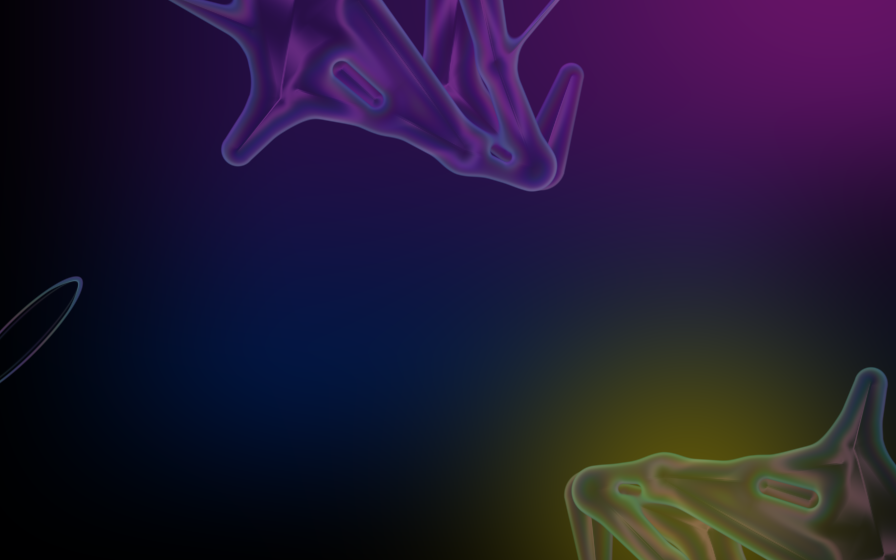
Give the GLSL for this background, as a Shadertoy shader.

```glsl
#define BLUE vec3(0.005, 0.085, 0.26)
#define VIOLET vec3(0.14, 0.055, 0.27)
#define MAGENTA vec3(0.26, 0.02, 0.13)
#define OLIVE vec3(0.36, 0.33, 0.04)
#define PINK vec3(0.17, 0.08, 0.11)
#define BLEND 0.03
#define BEVEL 0.045
#define FOOT vec2(0.427, 0.729)
#define LOWER_TIP vec2(1.552, 0.317)
#define LOWER_TURN 3.569

float smoothMin(float a, float b) {
    float h = max(BLEND - abs(a - b), 0.0) / BLEND;
    return min(a, b) - h * h * BLEND * 0.25;
}

// Distance to a capsule whose radius runs from ra to rb
float tube(vec2 p, vec2 a, vec2 b, float ra, float rb) {
    vec2 axis = b - a;
    float t = clamp(dot(p - a, axis) / dot(axis, axis), 0.0, 1.0);
    return length(p - a - axis * t) - mix(ra, rb, t);
}

// Horn and membrane behind the arms
float backShape(vec2 p) {
    float d = tube(p, vec2(0.965, 0.705), vec2(1.02, 0.865), 0.045, 0.023);
    d = smoothMin(d, tube(p, vec2(0.82, 1.02), vec2(0.80, 0.85), 0.06, 0.045));
    d = smoothMin(d, tube(p, vec2(0.80, 0.85), vec2(0.91, 0.74), 0.05, 0.03));
    return min(d, tube(p, vec2(0.61, 0.875), vec2(0.67, 0.823), 0.03, 0.03));
}

// Foot, body and crossing arms, with two openings
float frontShape(vec2 p) {
    float d = tube(p, vec2(0.425, 0.733), vec2(0.50, 0.823), 0.03, 0.045);
    d = smoothMin(d, tube(p, vec2(0.50, 0.823), vec2(0.53, 1.02), 0.045, 0.12));
    d = smoothMin(d, tube(p, vec2(0.29, 1.013), vec2(0.45, 0.948), 0.006, 0.03));
    d = smoothMin(d, tube(p, vec2(0.55, 0.958), vec2(0.69, 0.823), 0.09, 0.05));
    d = smoothMin(d, tube(p, vec2(0.53, 0.84), vec2(0.68, 0.80), 0.045, 0.032));
    d = smoothMin(d, tube(p, vec2(0.64, 1.0), vec2(0.83, 0.74), 0.035, 0.03));
    d = smoothMin(d, tube(p, vec2(0.69, 0.805), vec2(0.83, 0.73), 0.035, 0.035));
    d = smoothMin(d, tube(p, vec2(0.83, 0.73), vec2(0.95, 0.70), 0.035, 0.04));
    d = smoothMin(d, tube(p, vec2(0.855, 1.02), vec2(0.885, 0.89), 0.04, 0.028));
    d = smoothMin(d, tube(p, vec2(0.885, 0.89), vec2(0.95, 0.71), 0.028, 0.035));
    d = smoothMin(d, tube(p, vec2(1.0, 1.01), vec2(0.912, 0.905), 0.006, 0.006));
    float opening = tube(p, vec2(0.61, 0.875), vec2(0.67, 0.823), 0.016, 0.014);
    opening = min(opening, tube(p, vec2(0.885, 0.73), vec2(0.905, 0.72), 0.009, 0.009));
    return -smoothMin(-d, opening);
}

vec3 spectrum(float t) {
    return 0.5 + 0.5 * cos(6.2832 * (t - vec3(0.0, 0.33, 0.67)));
}

// Light added by a thin oily film over a rounded bevel
vec3 filmLight(vec2 p, float d, vec2 normal, vec3 bodyTint, vec3 rimTint) {
    float slope = 1.0 - clamp(-d / BEVEL, 0.0, 1.0);
    float facing = dot(normal, normalize(vec2(-0.5, 0.8)));
    float flow = sin(22.0 * p.x + 3.0 * sin(13.0 * p.y) + 5.0 * slope + 2.0 * facing);
    float streak = pow(0.5 + 0.5 * flow, 3.0);
    float outline = exp(-pow((d + 0.003) / 0.003, 2.0));
    vec3 light = bodyTint * (0.75 + 0.35 * flow * (1.0 - slope));
    light += rimTint * slope * slope * (0.75 - 0.25 * facing);
    light += 0.09 * (spectrum(1.5 * slope + 0.3 * facing) - 0.4) * slope;
    return light + PINK * streak * (1.0 - 0.6 * slope) + 0.05 * outline;
}

vec3 paintLiquid(vec3 color, vec2 p, vec3 bodyTint, vec3 rimTint, float pixel) {
    vec2 e = vec2(0.003, 0.0);
    vec3 under = color;
    float d = backShape(p);
    vec2 normal = vec2(backShape(p + e.xy) - backShape(p - e.xy),
                       backShape(p + e.yx) - backShape(p - e.yx)) / (2.0 * e.x);
    vec3 film = under * 0.85 + filmLight(p, d, normal, bodyTint, rimTint * 0.4);
    color = mix(color, film, smoothstep(pixel, -pixel, d));
    d = frontShape(p);
    normal = vec2(frontShape(p + e.xy) - frontShape(p - e.xy),
                  frontShape(p + e.yx) - frontShape(p - e.yx)) / (2.0 * e.x);
    film = under * 0.8 + filmLight(p, d, normal, bodyTint, rimTint);
    return mix(color, film, smoothstep(pixel, -pixel, d));
}

vec3 background(vec2 p) {
    vec3 color = mix(BLUE, VIOLET, smoothstep(0.3, 0.85, p.y));
    color *= smoothstep(-0.12, 0.55, p.x) * smoothstep(-0.06, 0.4, p.y);
    color *= 1.0 - 0.55 * smoothstep(1.2, 1.65, p.x) * (1.0 - smoothstep(0.5, 0.9, p.y));
    vec2 toMagenta = (p - vec2(1.5, 1.05)) * vec2(0.7, 1.0);
    color += MAGENTA * exp(-dot(toMagenta, toMagenta) / 0.16);
    vec2 toOlive = p - vec2(1.23, 0.1);
    return mix(color, OLIVE, exp(-dot(toOlive, toOlive) / 0.105));
}

// Slanted glass ring at the left edge
vec3 ringLight(vec2 p, float pixel) {
    vec2 q = p - vec2(0.0375, 0.396);
    q = vec2(q.x + q.y, q.y - q.x) * 0.7071;
    vec2 radii = vec2(0.152, 0.036);
    float k = length(q / radii);
    float d = (k - 1.0) * k / max(length(q / (radii * radii)), 0.001);
    float tip = smoothstep(0.09, 0.15, q.x);
    float width = mix(0.002, 0.005, tip);
    float line = smoothstep(width + pixel, width - pixel, abs(d + width));
    float inner = exp(-pow((d + 0.009) / 0.002, 2.0)) * 0.35;
    return (line + inner) * (vec3(0.17, 0.17, 0.22) + 0.1 * spectrum(5.0 * q.x + 30.0 * d));
}

void mainImage(out vec4 fragColor, in vec2 fragCoord) {
    vec2 p = fragCoord / iResolution.y;
    p.x *= 1.6 * iResolution.y / iResolution.x;
    float pixel = 1.0 / iResolution.y;
    vec3 color = background(p);
    color = paintLiquid(color, p, vec3(0.09, 0.035, 0.15), vec3(0.08, 0.16, 0.18), pixel);

    // Same liquid form, turned about its foot
    float c = cos(LOWER_TURN), s = sin(LOWER_TURN);
    vec2 q = p - LOWER_TIP;
    q = FOOT + vec2(c * q.x + s * q.y, c * q.y - s * q.x);
    color = paintLiquid(color, q, vec3(0.06, 0.06, 0.12), vec3(0.04, 0.16, 0.17), pixel);
    color += ringLight(p, pixel);
    fragColor = vec4(clamp(color, 0.0, 1.0), 1.0);
}
```
